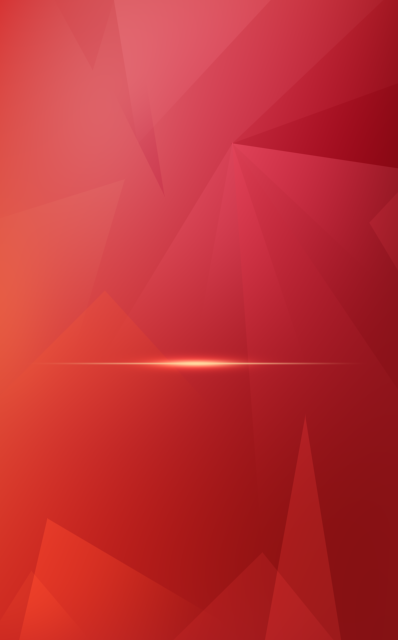
Reproduce this background procedurally as a WebGL 2 fragment shader.

```glsl
#version 300 es
precision highp float;
// Red gradient backdrop with translucent angular facets and a thin horizontal light flare.
uniform vec2 u_resolution;
out vec4 outColor;

// Smooth cubic passing through four colours at t = 0, 1/3, 2/3, 1
vec3 cubicRamp(vec3 a, vec3 b, vec3 c, vec3 d, float t) {
  float u = 3.0 * t - 1.0, v = 3.0 * t - 2.0, w = t - 1.0;
  return 0.5 * (-u * v * w * a + 9.0 * t * v * w * b - 9.0 * t * u * w * c + t * u * v * d);
}

// Signed distance to the line from o to q, positive on its left
float side(vec2 p, vec2 o, vec2 q) {
  vec2 d = normalize(q - o), r = p - o;
  return d.x * r.y - d.y * r.x;
}

// Wedge opening counterclockwise from ray a to ray b, fading out at reach
float facet(vec2 p, vec2 apex, vec2 a, vec2 b, float reach) {
  float inside = min(side(p, apex, a), -side(p, apex, b));
  float soft = 0.8 / u_resolution.y;
  return smoothstep(-soft, soft, inside) * (1.0 - smoothstep(0.25 * reach, reach, distance(p, apex)));
}

float glow(vec2 offset, vec2 size) {
  vec2 q = offset / size;
  return exp(-dot(q, q));
}

void main() {
  vec2 uv = gl_FragCoord.xy / u_resolution;
  vec2 p = gl_FragCoord.xy / u_resolution.y;

  // Background: warm left, pink top, deep red lower right
  vec3 bottom = cubicRamp(vec3(0.80, 0.16, 0.13), vec3(0.70, 0.12, 0.12), vec3(0.58, 0.08, 0.09), vec3(0.52, 0.07, 0.08), uv.x);
  vec3 lower = cubicRamp(vec3(0.86, 0.26, 0.20), vec3(0.76, 0.16, 0.16), vec3(0.62, 0.09, 0.11), vec3(0.54, 0.07, 0.09), uv.x);
  vec3 upper = cubicRamp(vec3(0.87, 0.32, 0.28), vec3(0.84, 0.28, 0.32), vec3(0.74, 0.16, 0.23), vec3(0.56, 0.08, 0.12), uv.x);
  vec3 top = cubicRamp(vec3(0.84, 0.20, 0.20), vec3(0.84, 0.32, 0.35), vec3(0.82, 0.25, 0.30), vec3(0.64, 0.11, 0.15), uv.x);
  vec3 color = cubicRamp(bottom, lower, upper, top, uv.y);
  color += vec3(0.03, 0.05, 0.01) * glow(p - vec2(0.0, 0.51), vec2(0.08, 0.15));
  color += vec3(0.01, 0.05, 0.04) * glow(p - vec2(0.17, 0.82), vec2(0.10, 0.16));

  // Fan of rays around the upper hub
  vec2 hub = vec2(0.363, 0.776), down = vec2(0.410, 0.134), lowRight = vec2(0.589, 0.440);
  vec2 right = vec2(0.622, 0.737), upRight = vec2(0.599, 1.0);
  color += vec3(0.035, 0.03, 0.035) * facet(p, hub, vec2(0.195, 0.499), down, 0.42);
  color += vec3(0.02, 0.015, 0.02) * facet(p, hub, vec2(0.312, 0.492), down, 0.32);
  color += vec3(0.05, 0.025, 0.03) * facet(p, hub, down, lowRight, 0.66);
  color += vec3(0.025, 0.015, 0.02) * facet(p, hub, down, vec2(0.475, 0.440), 0.40);
  color += vec3(0.05, 0.03, 0.035) * facet(p, hub, lowRight, right, 0.42);
  color += vec3(0.02, 0.01, 0.015) * facet(p, hub, vec2(0.55, 0.60), right, 0.34);
  color -= vec3(0.03, 0.03, 0.03) * facet(p, hub, right, vec2(0.622, 0.870), 0.50);
  color -= vec3(0.02, 0.035, 0.035) * facet(p, hub, right, upRight, 0.60);

  // Pink shards near the top
  color += vec3(0.03, 0.05, 0.05) * smoothstep(0.70, 1.0, p.y)
    * facet(p, vec2(0.215, 0.775), vec2(0.423, 1.0), vec2(0.178, 1.0), 0.60);
  color -= vec3(0.03, 0.05, 0.025) * facet(p, vec2(0.257, 0.694), vec2(0.228, 0.876), vec2(0.205, 0.800), 0.20);
  color -= vec3(0.01, 0.025, 0.02) * facet(p, vec2(0.145, 0.89), vec2(0.178, 1.0), vec2(0.085, 1.0), 0.16);

  // Side planes
  color += vec3(0.01, 0.03, 0.015) * facet(p, vec2(0.195, 0.720), vec2(0.0, 0.659), vec2(0.13, 0.50), 0.30);
  color += vec3(0.05, 0.025, 0.025) * facet(p, vec2(0.577, 0.652), vec2(0.622, 0.577), vec2(0.622, 0.700), 0.16);

  // Peaks rising from the lower half
  color += vec3(0.035, 0.02, -0.015) * facet(p, vec2(0.164, 0.546), vec2(0.0, 0.382), vec2(0.254, 0.447), 0.27);
  color += vec3(0.10, 0.04, 0.035) * facet(p, vec2(0.477, 0.350), vec2(0.414, 0.0), vec2(0.533, 0.0), 0.75);
  color += vec3(0.06, 0.025, 0.025) * facet(p, vec2(0.410, 0.137), vec2(0.271, 0.0), vec2(0.521, 0.0), 0.32);
  color += vec3(0.09, 0.055, 0.02) * facet(p, vec2(0.074, 0.190), vec2(0.030, 0.0), vec2(0.313, 0.049), 0.34);
  color += vec3(0.035, 0.03, 0.01) * facet(p, vec2(0.049, 0.108), vec2(0.0, 0.030), vec2(0.104, 0.043), 0.15);

  // Flare: tapered line, halo and bright core
  vec2 d = p - vec2(0.306, 0.432);
  float taper = 1.0 - smoothstep(0.03, 0.275, abs(d.x));
  float line = taper * glow(vec2(0.0, d.y), vec2(1.0, 0.0015));
  color += vec3(0.35, 0.14, 0.08) * glow(d, vec2(0.07, 0.010));
  color = mix(color, vec3(0.96, 0.72, 0.54), 0.85 * line);
  color = mix(color, vec3(1.0, 0.86, 0.63), 0.95 * glow(d, vec2(0.052, 0.0048)));

  outColor = vec4(clamp(color, 0.0, 1.0), 1.0);
}
```
